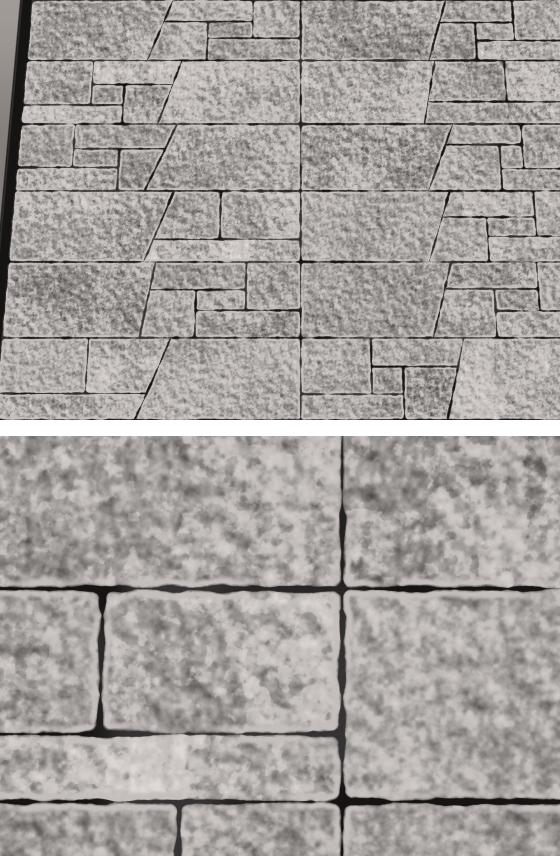
Top, the full canvas; bottom, a detail of the centre.
Give the GLSL for this texture, as a Shadertoy shader.

```glsl
// A wall of split grey stone in slightly tapering rows, with a dark frame at the left.
// Each panel holds one large block and a cluster of small ones, interlocked like
// a pinwheel; noise adds chipped rims, pale crust, chiselled relief and fine grain.

const vec3 STONE_TINT = vec3(1.025, 0.998, 0.982);
const vec3 JOINT_COLOR = vec3(0.085, 0.078, 0.075);
const vec3 WALL_COLOR = vec3(0.60, 0.575, 0.56);
const float SEAM_X = 0.716;
const float FAR = 9.0;

struct Stone {
    vec2 lo;
    vec2 hi;
    float slant;  // signed distance to the slanted side, negative inside
    float id;
};

float hash(vec2 p) {
    vec3 q = fract(vec3(p.xyx) * 0.1031);
    q += dot(q, q.yzx + 33.33);
    return fract((q.x + q.y) * q.z);
}

float noise(vec2 p) {
    vec2 i = floor(p), f = fract(p);
    f = f * f * (3.0 - 2.0 * f);
    float below = mix(hash(i), hash(i + vec2(1, 0)), f.x);
    float above = mix(hash(i + vec2(0, 1)), hash(i + vec2(1, 1)), f.x);
    return mix(below, above, f.y);
}

float fbm(vec2 p) {
    float sum = 0.0, weight = 0.533;
    for (int i = 0; i < 4; i++) {
        sum += weight * noise(p);
        p = mat2(1.6, 1.2, -1.2, 1.6) * p + 17.3;
        weight *= 0.5;
    }
    return sum;
}

// Four blocks turning around a small one; a is the lower left cut, b the upper right
Stone pinwheel(vec2 p, vec2 size, vec2 a, vec2 b, float slant) {
    vec2 left = vec2(-FAR, 0);
    if (p.x < a.x && p.y < b.y) return Stone(left, vec2(a.x, b.y), slant, 2.0);
    if (p.x < b.x && p.y > b.y) return Stone(vec2(-FAR, b.y), vec2(b.x, size.y), slant, 3.0);
    if (p.x > b.x && p.y > a.y) return Stone(vec2(b.x, a.y), size, slant, 4.0);
    if (p.x > a.x && p.y < a.y) return Stone(vec2(a.x, 0), vec2(size.x, a.y), slant, 5.0);
    return Stone(a, b, slant, 6.0);
}

// A long strip with two blocks above it
Stone stripAndPair(vec2 p, vec2 size, vec2 cut, float slant) {
    if (p.y < cut.y) return Stone(vec2(-FAR, 0), vec2(size.x, cut.y), slant, 2.0);
    if (p.x < cut.x) return Stone(vec2(-FAR, cut.y), vec2(cut.x, size.y), slant, 3.0);
    return Stone(cut, size, slant, 4.0);
}

Stone findStone(vec2 p, vec2 size, vec2 cell, float lean) {
    float middle = size.x * mix(0.46, 0.52, hash(cell + 7.0));
    float side = (p.x - middle - lean * (p.y - 0.5 * size.y)) / sqrt(1.0 + lean * lean);
    if (side < 0.0) return Stone(vec2(0), size, side, 1.0);
    vec2 jitter = 0.08 * (vec2(hash(cell + 13.0), hash(cell + 19.0)) - 0.5);
    vec2 a = size * (vec2(0.67, 0.33) + jitter);
    vec2 b = size * (vec2(0.79, 0.65) + jitter.yx);
    if (hash(cell + 23.0) > 0.3) return pinwheel(p, size, a, b, -side);
    return stripAndPair(p, size, vec2(0.5 * (a.x + b.x), a.y), -side);
}

float stoneDistance(Stone s, vec2 p, float radius) {
    vec2 q = max(s.lo - p, p - s.hi) + radius;
    float box = length(max(q, 0.0)) + min(max(q.x, q.y), 0.0) - radius;
    return max(box, s.slant);
}

// Brightness of the rough face
float stoneFace(vec2 p, float seed) {
    vec2 q = p + seed * 5.0;
    float tone = 0.655 + 0.12 * (seed - 0.5) + 0.17 * (fbm(q * 7.0) - 0.5);
    float crust = smoothstep(0.46, 0.54, 0.5 * fbm(q * 115.0) + 0.5 * fbm(q * 13.0));
    float relief = fbm(q * 85.0) - fbm(q * 85.0 + vec2(0.45, 0.55));
    float grain = noise(q * 240.0) - 0.5;
    float plate = smoothstep(0.57, 0.585, fbm(q * 13.0)) * step(0.75, fract(seed * 7.0));
    float speckle = mix(0.04, 0.15, fract(seed * 13.0));
    return tone + speckle * (crust - 0.5) + 0.42 * relief + 0.17 * grain + 0.06 * plate;
}

void mainImage(out vec4 fragColor, in vec2 fragCoord) {
    vec2 uv = fragCoord / iResolution.y;
    float pixel = 1.0 / iResolution.y;
    float drop = 1.0 - uv.y;

    // Tapered grid of rows and panels
    float rows = 7.1 * drop - 1.1 * drop * drop;
    vec2 size = vec2(0.64 + 0.09 * drop, 1.0 / (7.1 - 2.2 * drop));
    float across = (uv.x - SEAM_X) / size.x;
    vec2 cell = vec2(floor(across), floor(rows));
    vec2 p = vec2(fract(across), 1.0 - fract(rows)) * size;

    // Mirror cells so large blocks change sides
    bool flipX = cell.x < 0.0 ? mod(cell.y + 1.0, 4.0) > 1.5 : cell.y > 4.5;
    if (flipX) p.x = size.x - p.x;
    float lean = mix(0.15, 0.45, hash(cell + 31.0)) * (flipX ? -1.0 : 1.0);

    Stone stone = findStone(p, size, cell, lean);
    float seed = hash(cell * 9.7 + stone.id * 3.1 + 50.0);
    float ragged = 0.006 * (fbm(uv * 50.0) - 0.5);
    float depth = -stoneDistance(stone, p, 0.008) - 0.0017 + ragged;

    // Face, worn pale rim and dark joint
    float light = stoneFace(uv, seed);
    float rim = smoothstep(0.0, 0.002, depth) * (1.0 - smoothstep(0.003, 0.008, depth));
    light = mix(light, 0.77, rim * smoothstep(0.25, 0.65, fbm(uv * 40.0)));
    light *= mix(0.75, 1.0, smoothstep(-0.001, 0.002, depth));
    light = min(light, 0.74 + 0.4 * (light - 0.74));
    vec3 color = clamp(light, 0.2, 0.85) * STONE_TINT;
    vec3 joint = JOINT_COLOR + 0.12 * smoothstep(0.5, 0.75, noise(uv * 14.0));
    color = mix(joint, color, smoothstep(-pixel, 0.7 * pixel, depth));

    // Frame and the plain wall beyond it
    float edge = (across + 1.0) * size.x;
    vec3 frame = JOINT_COLOR + 0.10 * smoothstep(0.004, 0.0, abs(edge + 0.024));
    color = mix(color, frame, smoothstep(pixel, -pixel, edge));
    vec3 wall = WALL_COLOR * mix(0.85, 1.05, smoothstep(0.6, 1.0, uv.y));
    color = mix(color, wall, smoothstep(pixel, -pixel, edge + 0.028));

    fragColor = vec4(color, 1.0);
}
```
